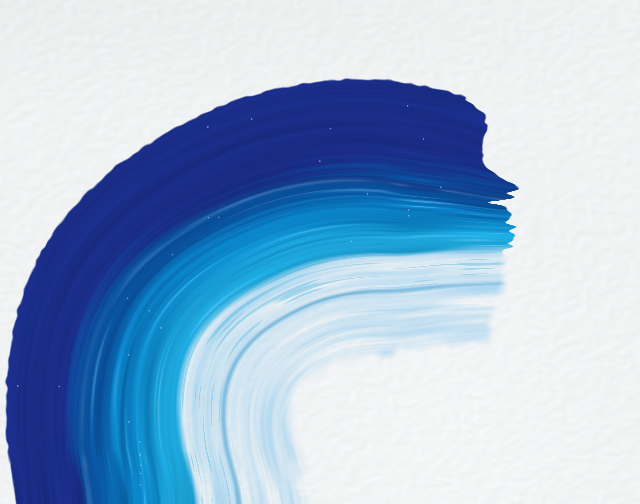
Give the GLSL for this background, as a Shadertoy shader.

```glsl
#define STROKE_CENTER vec2(0.759, 0.109)
#define STREAK_SHIFT 0.34
#define STREAK_LIGHT 0.30
#define PAPER_GRAIN 0.022
#define EDGE_ROUGHNESS 0.005
#define PAPER vec3(0.945, 0.95, 0.953)
#define NAVY vec3(0.10, 0.175, 0.53)
#define ROYAL vec3(0.035, 0.32, 0.62)
#define AZURE vec3(0.04, 0.51, 0.77)
#define CYAN vec3(0.11, 0.65, 0.86)
#define PALE vec3(0.68, 0.84, 0.94)

// Radii of the band borders (outer, navy, cyan, inner) along the stroke
const vec4 RADII[7] = vec4[7](
    vec4(0.729, 0.586, 0.376, 0.140),
    vec4(0.744, 0.601, 0.396, 0.170),
    vec4(0.782, 0.619, 0.429, 0.193),
    vec4(0.756, 0.571, 0.404, 0.191),
    vec4(0.733, 0.535, 0.391, 0.185),
    vec4(0.708, 0.515, 0.399, 0.201),
    vec4(0.660, 0.495, 0.401, 0.210));

float hash(vec2 p) {
    vec3 q = fract(p.xyx * vec3(0.1031, 0.103, 0.0973));
    q += dot(q, q.yzx + 33.33);
    return fract((q.x + q.y) * q.z);
}

float noise(vec2 p) {
    vec2 i = floor(p), f = fract(p);
    f = f * f * (3.0 - 2.0 * f);
    return mix(mix(hash(i), hash(i + vec2(1, 0)), f.x),
               mix(hash(i + vec2(0, 1)), hash(i + 1.0), f.x), f.y);
}

float bell(float x, float center, float width) {
    float d = (x - center) / width;
    return exp(-d * d);
}

// Catmull-Rom interpolation of the band borders
vec4 bandRadii(float along) {
    float k = clamp(along, 0.0, 5.999);
    int i = int(k);
    float f = fract(k);
    vec4 a = RADII[max(i - 1, 0)], b = RADII[i];
    vec4 c = RADII[i + 1], d = RADII[min(i + 2, 6)];
    return b + 0.5 * f * (c - a + f * (2.0 * a - 5.0 * b + 4.0 * c - d
           + f * (3.0 * (b - c) + d - a)));
}

// Ragged right end of the stroke
float strokeEnd(float y) {
    float x = 0.953 + 0.058 * (1.0 - smoothstep(0.625, 0.69, y));
    x += 0.012 * bell(y, 0.755, 0.03) - 0.045 * smoothstep(0.765, 0.825, y);
    x -= 0.014 * (1.0 - smoothstep(0.503, 0.512, y));
    x -= 0.025 * (1.0 - smoothstep(0.36, 0.43, y));
    x -= 0.032 * bell(y, 0.598, 0.005);
    float jag = mix(0.007, 0.026, smoothstep(0.5, 0.52, y) * (1.0 - smoothstep(0.63, 0.66, y)));
    return x + jag * (noise(vec2(y * 120.0, 3.0)) - 0.5) + 0.006 * (noise(vec2(y * 45.0, 8.0)) - 0.5);
}

vec3 paperColor(vec2 p) {
    vec2 fiber = p * vec2(75.0, 110.0) + 2.0 * noise(p * 20.0);
    float relief = noise(fiber) - noise(fiber + vec2(0.5, -0.6));
    float shade = 0.02 * smoothstep(0.75, 1.0, p.y) * (1.0 - 0.6 * p.x);
    return PAPER + PAPER_GRAIN * relief - shade + 0.012 * smoothstep(0.5, 0.0, length(p - vec2(0.9, 0.12)));
}

void mainImage(out vec4 fragColor, in vec2 fragCoord) {
    vec2 p = fragCoord / iResolution.xy * vec2(1.267, 1.0);
    float aa = 1.2 / iResolution.y;

    // Unroll the stroke: straight leg, quarter arc, straight arm
    vec2 q = p - STROKE_CENTER;
    vec2 arc = vec2(max(-q.x, 0.0), max(q.y, 0.0));
    float r = length(arc);
    float angle = r > 0.0 ? atan(arc.y, arc.x) : 0.0;
    float along = 1.0 + angle * 1.9099 + min(q.y, 0.0) / 0.109 + max(q.x, 0.0) / 0.132;
    vec4 R = bandRadii(along);

    // Position across: 0-1 navy, 1-2 blue, 2-3 wash
    float s = r > R.y ? (R.x - r) / (R.x - R.y)
            : r > R.z ? 1.0 + (R.y - r) / (R.y - R.z)
            : 2.0 + (R.z - r) / (R.z - R.w);

    // Bristle streaks at three widths
    float broad = noise(vec2(s * 9.0, along * 0.7));
    float medium = noise(vec2(s * 24.0 + 7.0, along * 0.9));
    float fine = noise(vec2(s * 55.0 + 31.0, along * 1.3));
    float streak = 0.4 * broad + 0.35 * medium + 0.25 * fine - 0.5;

    // Pigment from navy to pale wash
    float arm = smoothstep(3.0, 5.5, along);
    float t = s + STREAK_SHIFT * streak * (1.0 + 0.6 * arm);
    vec3 paper = paperColor(p);
    vec3 color = mix(NAVY, ROYAL, smoothstep(0.8 - 0.2 * arm, 1.08, t));
    color = mix(color, AZURE, smoothstep(1.1, 1.5, t));
    color = mix(color, CYAN, smoothstep(1.48, 1.85, t));
    color *= 1.0 + 0.22 * streak;
    float lightStreak = smoothstep(0.68, 0.95, 0.5 * medium + 0.5 * fine);
    color = mix(color, PALE, STREAK_LIGHT * lightStreak * smoothstep(0.85, 1.2, s));
    color = mix(color, PALE, 0.25 * bell(s, 1.03, 0.02) * noise(vec2(along * 4.0, 2.0)));

    // Translucent wash with a few blue bristle lines
    float clear = clamp(0.45 + 1.5 * streak + 0.25 * bell(s, 2.55, 0.12), 0.0, 0.95);
    vec3 wash = mix(PALE, paper, clear);
    wash = mix(wash, AZURE, 0.55 * bell(s, 2.37 + 0.02 * broad, 0.022) * (0.4 + 0.6 * medium));
    wash = mix(wash, CYAN, 0.35 * smoothstep(0.72, 0.9, fine) * (1.0 - smoothstep(2.2, 2.6, s)));
    color = mix(color, wash, smoothstep(1.95, 2.07, s + 0.12 * streak));

    // Tiny specks on the paint
    vec2 cell = floor(p * 45.0);
    vec2 offset = fract(p * 45.0) - 0.25 - 0.5 * vec2(hash(cell + 5.0), hash(cell + 9.0));
    float speck = step(0.965, hash(cell)) * (1.0 - smoothstep(0.04, 0.11, length(offset)));
    color = mix(color, PALE, 0.55 * speck * step(s, 2.0));

    // Coverage
    float rough = EDGE_ROUGHNESS * (noise(p * 70.0) - 0.5);
    float outer = smoothstep(-aa, aa, R.x - r + rough);
    float inner = 1.0 - smoothstep(2.86, 3.04, s + 0.12 * (noise(p * 30.0) - 0.5));
    float softness = mix(aa, 0.012, smoothstep(2.0, 2.15, s));
    float tip = smoothstep(-softness, softness, strokeEnd(p.y) - p.x + rough);
    fragColor = vec4(mix(paper, color, outer * inner * tip), 1.0);
}
```
